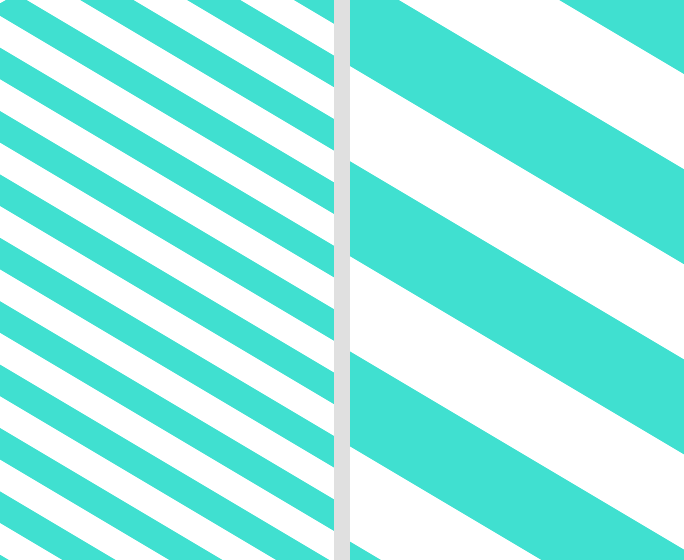
Left, the full canvas; right, a detail of the centre.
Reproduce this pattern procedurally as a Shadertoy shader.

```glsl
// Even turquoise and white diagonal stripes descending to the right.

// Signed distance to the nearest stripe, negative inside
float stripeDistance(vec2 p) {
    float phase = (p.y - 0.5934 * p.x - 0.0849) / 0.1132;
    float offCentre = abs(fract(phase + 0.25) - 0.5);
    return (offCentre - 0.25) * 0.0973; // perpendicular period
}

// Signed distance to the clipped stripe end in the top left corner
float cornerDistance(vec2 p) {
    return dot(p, normalize(vec2(4.5, 8.0))) - 0.0051;
}

void mainImage(out vec4 fragColor, in vec2 fragCoord) {
    // Canvas heights, measured from the top left
    vec2 p = vec2(fragCoord.x, iResolution.y - fragCoord.y) / iResolution.y;
    float halfPixel = 0.5 / iResolution.y;

    float d = max(stripeDistance(p), -cornerDistance(p));
    float coverage = 1.0 - smoothstep(-halfPixel, halfPixel, d);

    vec3 turquoise = vec3(0.251, 0.878, 0.816);
    fragColor = vec4(mix(vec3(1.0), turquoise, coverage), 1.0);
}
```
